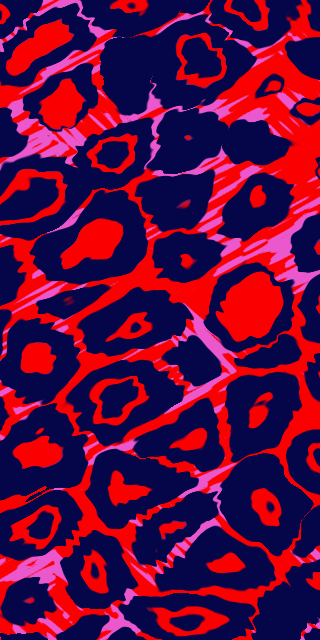
This pattern is drawn by a WebGL 2 fragment shader. Its source:

```glsl
#version 300 es
precision highp float;

uniform vec2 u_resolution;
out vec4 fragColor;

const vec3 NAVY = vec3(0.02, 0.02, 0.29);
const vec3 RED = vec3(0.98, 0.0, 0.005);
const vec3 PINK = vec3(0.92, 0.34, 0.80);

const vec2 CELL_SIZE = vec2(0.265, 0.195);   // spot spacing along and across the tilt
const float SPOT_TILT = 0.42;
const float JITTER = 0.8;
const float SIZE_SPREAD = 0.5;
const float ROUNDNESS = 14.0;
const float GAP_MIN = 0.015;
const float GAP_SPREAD = 0.15;
const float GAP_WOBBLE = 0.16;
const float HOLE_DEPTH = 0.23;
const float HOLE_SPREAD = 0.13;
const float PUPIL_DEPTH = 0.09;
const float PUPIL_SHARE = 0.5;
const float FUR_UP = 0.5;                    // the two fur directions
const float FUR_DOWN = -0.75;
const vec2 TUFT_FREQ = vec2(16.0, 62.0);
const vec2 HAIR_FREQ = vec2(11.0, 95.0);
const float TUFT_LENGTH = 0.034;
const float PINK_LEVEL = 0.595;

float hash(vec2 p) {
    vec3 q = fract(p.xyx * 0.1031);
    q += dot(q, q.yzx + 33.33);
    return fract((q.x + q.y) * q.z);
}

float noise(vec2 p) {
    vec2 i = floor(p), f = fract(p);
    f = f * f * (3.0 - 2.0 * f);
    return mix(mix(hash(i), hash(i + vec2(1, 0)), f.x),
               mix(hash(i + vec2(0, 1)), hash(i + vec2(1, 1)), f.x), f.y);
}

// Coordinates along and across a direction
vec2 align(vec2 p, float angle) {
    float c = cos(angle), s = sin(angle);
    return vec2(c * p.x + s * p.y, c * p.y - s * p.x);
}

// Noise drawn out into strokes, blended between the two fur directions
float strokes(vec2 p, vec2 freq, float side) {
    return mix(noise(align(p, FUR_UP) * freq + 40.0),
               noise(align(p, FUR_DOWN) * freq + 90.0), side);
}

// Spot centre in xy, weight in z
vec3 site(vec2 cell) {
    vec2 shift = vec2(hash(cell + 11.3), hash(cell + 57.9)) - 0.5;
    vec2 centre = cell + 0.5 + JITTER * shift;
    centre.x += 0.5 * mod(cell.y, 2.0);
    return vec3(centre, SIZE_SPREAD * hash(cell + 83.1));
}

float power(vec2 p, vec3 s) {
    vec2 d = p - s.xy;
    return dot(d, d) - s.z;
}

// Rounded distance to the border of the weighted cell; id is its grid cell
float spotDepth(vec2 p, out vec2 id) {
    vec2 base = floor(p);
    float nearest = 1e5;
    for (int k = 0; k < 25; k++) {
        vec2 cell = base + vec2(k % 5 - 2, k / 5 - 2);
        float d = power(p, site(cell));
        if (d < nearest) { nearest = d; id = cell; }
    }
    vec3 own = site(id);
    float sum = 0.0;
    for (int k = 0; k < 25; k++) {
        vec2 cell = base + vec2(k % 5 - 2, k / 5 - 2);
        if (cell == id) continue;
        vec3 other = site(cell);
        float gap = (power(p, other) - nearest) / (2.0 * distance(other.xy, own.xy));
        sum += exp(-ROUNDNESS * gap);
    }
    return -log(sum) / ROUNDNESS;
}

void main() {
    vec2 p = gl_FragCoord.xy / u_resolution.x;
    float edge = 0.7 / (u_resolution.x * CELL_SIZE.y);

    // Ragged fur displacement
    float side = smoothstep(0.52, 0.62, noise(p * 3.1 + 7.0));
    float tuft = strokes(p, TUFT_FREQ, side) - 0.5;
    float angle = mix(FUR_UP, FUR_DOWN, side);
    vec2 furDir = vec2(cos(angle), sin(angle));
    vec2 ragged = p + TUFT_LENGTH * tuft * (furDir + 0.4 * vec2(-furDir.y, furDir.x));
    ragged += 0.07 * (vec2(noise(p * 5.0 + 3.0), noise(p * 5.0 + 31.0)) - 0.5);
    ragged += 0.022 * (vec2(noise(p * 22.0 + 13.0), noise(p * 22.0 + 71.0)) - 0.5);

    // Spots with open centres
    vec2 id;
    float depth = spotDepth(align(ragged, SPOT_TILT) / CELL_SIZE + 20.0, id);
    float rnd = hash(id + 5.7);
    float gap = GAP_MIN + GAP_SPREAD * rnd * rnd + GAP_WOBBLE * (noise(p * 7.0 + 17.0) - 0.5);
    float spot = smoothstep(-edge, edge, depth - gap);

    float holeDepth = depth - HOLE_DEPTH - HOLE_SPREAD * hash(id + 29.3)
                    + 0.13 * (noise(p * 15.0 + 51.0) - 0.5);
    float hole = smoothstep(-edge, edge, holeDepth);
    float pupil = smoothstep(-edge, edge, holeDepth - PUPIL_DEPTH)
                * step(hash(id + 67.1), PUPIL_SHARE);
    float navy = spot * (1.0 - hole * (1.0 - pupil));

    // Pink hair in the ground between spots
    float patches = noise(align(p, FUR_UP) * vec2(5.0, 8.0) + 23.0);
    float hair = 0.55 * patches + 0.45 * strokes(p + 3.0, HAIR_FREQ, side);
    float soft = 0.7 * fwidth(hair);
    float pink = smoothstep(-soft, soft, hair - PINK_LEVEL) * (1.0 - hole);

    vec3 color = mix(mix(RED, PINK, pink), NAVY, navy);
    fragColor = vec4(color, 1.0);
}
```
